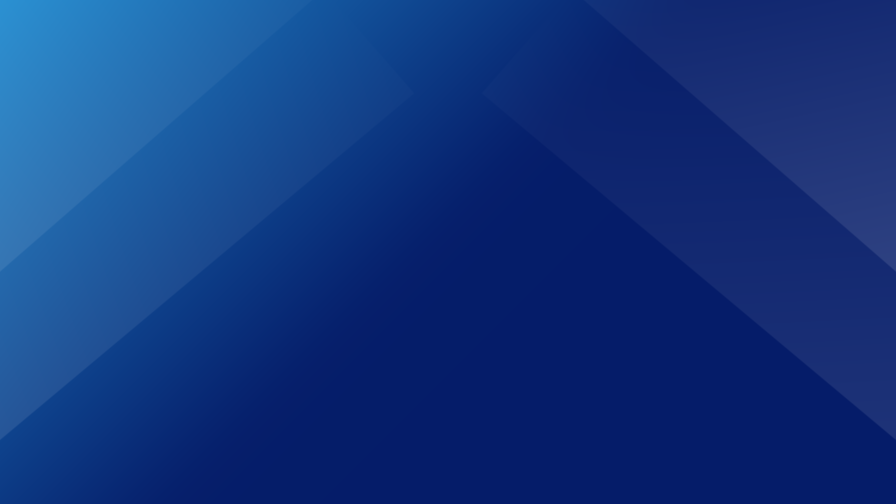
Reproduce this background procedurally as a Shadertoy shader.

```glsl
const vec3 SKY_BLUE = vec3(0.125, 0.545, 0.815);
const vec3 NAVY = vec3(0.020, 0.110, 0.410);
const float GLOW_REACH = 1.34;     // length of the corner glow along x + depth
const float GLOW_SOFTNESS = 0.06;  // rounding where the glow meets navy

// Slanted edges: x = depth at the outer side, y = rise per unit inwards
const vec2 LOWER_EDGE = vec2(0.873, 0.837);
const vec2 UPPER_EDGE = vec2(0.539, 0.870);
// Inner edge of the lower panel: x = inset at the top, y = inset per depth
const vec2 TIP_EDGE = vec2(0.660, 0.875);

// Panel opacity: base, gain with depth, gain with inset
const vec3 LOWER_VEIL = vec3(0.004, 0.108, -0.006);
const vec3 UPPER_VEIL = vec3(0.045, 0.070, -0.030);
const float RIGHT_BOOST = 1.3;

// Antialiased coverage of the side where distance is positive
float coverage(float distanceToEdge) {
    float pixel = 1.0 / iResolution.y;
    return smoothstep(-pixel, pixel, distanceToEdge);
}

// Signed distance above a slanted edge
float aboveEdge(vec2 edge, float inset, float depth) {
    return (edge.x - edge.y * inset - depth) / length(vec2(1.0, edge.y));
}

float veilOpacity(vec3 veil, float inset, float depth) {
    return max(dot(veil, vec3(1.0, depth, inset)), 0.0);
}

void mainImage(out vec4 fragColor, in vec2 fragCoord) {
    vec2 p = fragCoord / iResolution.y;
    float aspect = iResolution.x / iResolution.y;
    float depth = 1.0 - p.y;
    float inset = min(p.x, aspect - p.x);
    float rightSide = step(0.5 * aspect, p.x);

    // Diagonal glow from the upper left corner
    float glow = 1.0 - (p.x + depth) / GLOW_REACH;
    glow = 0.5 * (glow + sqrt(glow * glow + GLOW_SOFTNESS * GLOW_SOFTNESS));
    vec3 color = mix(NAVY, SKY_BLUE, min(glow, 1.0));

    // Mirrored lower panels, pointing inwards
    float tip = (TIP_EDGE.x + TIP_EDGE.y * depth - inset)
              / length(vec2(1.0, TIP_EDGE.y));
    float lower = coverage(aboveEdge(LOWER_EDGE, inset, depth)) * coverage(tip);
    color = mix(color, vec3(1.0), lower * veilOpacity(LOWER_VEIL, inset, depth));

    // Mirrored corner panels
    float upper = coverage(aboveEdge(UPPER_EDGE, inset, depth));
    upper *= mix(1.0, RIGHT_BOOST, rightSide);
    color = mix(color, vec3(1.0), upper * veilOpacity(UPPER_VEIL, inset, depth));

    fragColor = vec4(color, 1.0);
}
```
